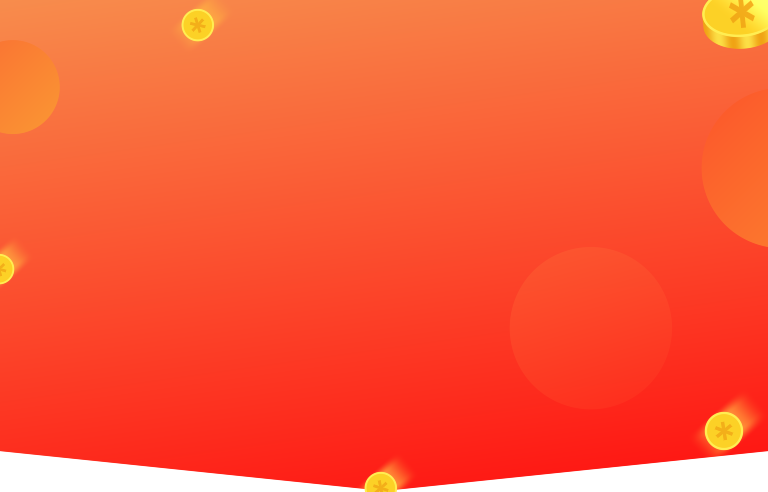
Give the GLSL for this background, as a WebGL 2 fragment shader.

```glsl
#version 300 es
precision highp float;
// Warm red-orange banner with soft discs, flying gold coins and a white V-shaped lower edge.
uniform vec2 u_resolution;
out vec4 outColor;

// Layout units: the canvas is 1 high and ASPECT wide.
const float ASPECT = 1.561;
const float GRADIENT_TILT = 0.14;
const vec3 GRADIENT_TOP = vec3(0.97, 0.55, 0.30);
const vec3 GRADIENT_BOTTOM = vec3(1.0, 0.06, 0.06);
const vec3 WHITE = vec3(1.0);
const float EDGE_SIDE = 0.083;
const float EDGE_CENTER = 0.002;

// Discs: center x, center y, radius.
const vec3 LEFT_DISC = vec3(0.026, 0.823, 0.0955);
const vec3 RIGHT_DISC = vec3(1.589, 0.6585, 0.163);
const vec3 LOWER_DISC = vec3(1.201, 0.333, 0.165);
const vec3 DISC_TINT = vec3(1.0, 0.58, 0.26);

// Small coins: center x, center y, radius.
const int COIN_COUNT = 4;
const vec3 COINS[COIN_COUNT] = vec3[](
    vec3(0.402, 0.949, 0.033), vec3(-0.002, 0.453, 0.031),
    vec3(0.774, 0.008, 0.033), vec3(1.4715, 0.124, 0.039));
const vec2 FLIGHT = vec2(0.75, 0.66);
const vec3 GLOW = vec3(1.0, 0.70, 0.26);
const vec3 GOLD_LIGHT = vec3(1.0, 0.93, 0.32);
const vec3 GOLD = vec3(0.99, 0.82, 0.15);
const vec3 GOLD_DARK = vec3(0.94, 0.64, 0.08);

// Large tilted coin.
const vec2 BIG_CENTER = vec2(1.508, 0.976);
const vec2 BIG_RADII = vec2(0.081, 0.051);
const float BIG_THICKNESS = 0.024;
const float BIG_TILT = 0.10;

float pixel;

// Coverage of a shape from its signed distance.
float fill(float d) {
    return 1.0 - smoothstep(-0.6 * pixel, 0.6 * pixel, d);
}

mat2 rotation(float a) {
    return mat2(cos(a), -sin(a), sin(a), cos(a));
}

float ellipseDistance(vec2 q, vec2 radii) {
    float k = length(q / radii);
    return k * (k - 1.0) / max(length(q / (radii * radii)), 0.001);
}

// Abstract embossed ornament: three crossing bars, in coin radii.
float ornamentDistance(vec2 q) {
    float d = 10.0;
    for (int i = 0; i < 3; i++) {
        vec2 b = abs(rotation(float(i) * 1.0472) * q) - vec2(0.09, 0.48);
        d = min(d, max(b.x, b.y));
    }
    return d;
}

// Streak of light along the flight direction.
float flightGlow(vec2 q) {
    float along = abs(dot(q, FLIGHT) - 0.3);
    float across = abs(dot(q, vec2(-FLIGHT.y, FLIGHT.x)));
    return (1.0 - smoothstep(0.5, 1.1, across)) * (1.0 - smoothstep(0.4, 2.1, along));
}

vec3 drawDisc(vec3 base, vec2 p, vec3 disc, vec3 first, vec3 last, vec2 axis) {
    vec2 q = p - disc.xy;
    float t = clamp(0.5 + 0.5 * dot(q, axis) / disc.z, 0.0, 1.0);
    return mix(base, mix(first, last, t), fill(length(q) - disc.z));
}

vec3 drawCoin(vec3 base, vec2 p, vec3 coin, float turn) {
    vec2 q = p - coin.xy;
    float d = length(q) - coin.z;
    vec3 c = mix(base, GOLD_LIGHT, fill(d));
    c = mix(c, GOLD, fill(d + 0.12 * coin.z));
    float mark = ornamentDistance(rotation(turn) * q / coin.z) * coin.z;
    return mix(c, GOLD_DARK, 0.75 * fill(mark));
}

vec3 drawBigCoin(vec3 base, vec2 p) {
    vec2 q = rotation(BIG_TILT) * (p - BIG_CENTER);
    // Sweeping the face downward gives the side wall.
    vec2 swept = vec2(q.x, q.y - clamp(q.y, -BIG_THICKNESS, 0.0));
    float bands = 0.5 + 0.5 * sin(q.x * 110.0 + 1.0);
    vec3 c = mix(base, mix(GOLD_DARK, GOLD_LIGHT, bands * 0.8), fill(ellipseDistance(swept, BIG_RADII)));
    float face = ellipseDistance(q, BIG_RADII);
    c = mix(c, GOLD_LIGHT, fill(face));
    vec3 sheen = mix(GOLD, GOLD_LIGHT + 0.1, smoothstep(-0.04, 0.07, q.x + q.y));
    c = mix(c, sheen, fill(face + 0.005));
    float mark = ornamentDistance(q / vec2(0.055, 0.068)) * 0.055;
    return mix(c, GOLD_DARK, 0.85 * fill(mark));
}

void main() {
    vec2 p = gl_FragCoord.xy / u_resolution * vec2(ASPECT, 1.0);
    pixel = 1.0 / u_resolution.y;

    // Tilted background gradient.
    float t = (1.0 - p.y + GRADIENT_TILT * p.x) / (1.0 + GRADIENT_TILT * ASPECT);
    vec3 color = mix(GRADIENT_TOP, GRADIENT_BOTTOM, t);

    // Translucent discs.
    vec2 diagonal = vec2(0.707, -0.707);
    color = drawDisc(color, p, LEFT_DISC, vec3(0.98, 0.46, 0.20), vec3(0.98, 0.57, 0.20), diagonal);
    color = drawDisc(color, p, RIGHT_DISC, vec3(0.99, 0.36, 0.17), vec3(0.99, 0.49, 0.18), diagonal);
    color = drawDisc(color, p, LOWER_DISC, mix(color, DISC_TINT, 0.17), mix(color, DISC_TINT, 0.08), -diagonal.yx);

    for (int i = 0; i < COIN_COUNT; i++)
        color = mix(color, GLOW, 0.75 * flightGlow((p - COINS[i].xy) / COINS[i].z));

    // White lower edge, then the coins in front.
    float edge = mix(EDGE_CENTER, EDGE_SIDE, abs(2.0 * p.x / ASPECT - 1.0));
    color = mix(color, WHITE, fill(p.y - edge));
    for (int i = 0; i < COIN_COUNT; i++)
        color = drawCoin(color, p, COINS[i], 0.3 + float(i));
    color = drawBigCoin(color, p);
    outColor = vec4(color, 1.0);
}
```
